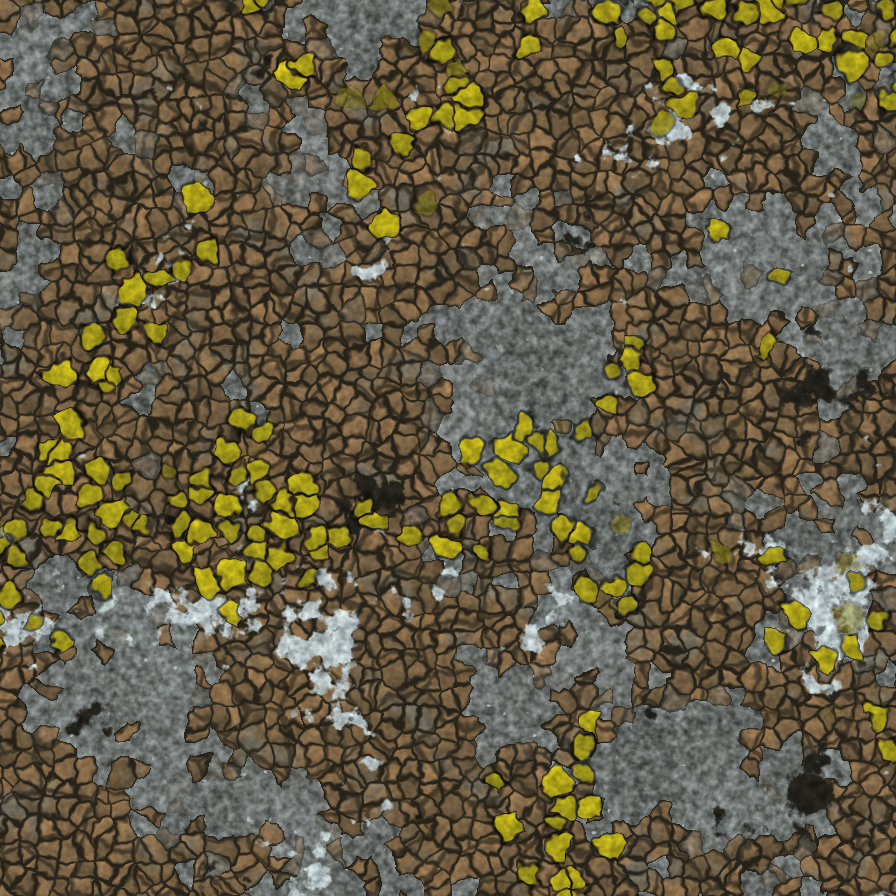
A WebGL 1 fragment shader for this texture:

```glsl
precision highp float;
uniform vec2 u_resolution;

vec2 hash2(vec2 p) {
  vec3 q = fract(p.xyx * vec3(0.1031, 0.1030, 0.0973));
  q += dot(q, q.yzx + 33.33);
  return fract((q.xx + q.yz) * q.zy);
}

float corner(vec2 cell, vec2 offset) {
  float angle = 6.2832 * hash2(cell).x;
  return dot(vec2(cos(angle), sin(angle)), offset);
}

// Gradient noise, roughly -1 to 1
float noise(vec2 p) {
  vec2 i = floor(p), f = p - i;
  vec2 u = f * f * f * (f * (f * 6.0 - 15.0) + 10.0);
  vec2 e = vec2(0.0, 1.0);
  float low = mix(corner(i, f), corner(i + e.yx, f - e.yx), u.x);
  float high = mix(corner(i + e.xy, f - e.xy), corner(i + 1.0, f - 1.0), u.x);
  return 1.4 * mix(low, high, u.y);
}

float fbm(vec2 p) {
  float sum = 0.0, weight = 0.5;
  for (int i = 0; i < 4; i++) {
    sum += weight * noise(p);
    p = mat2(1.6, 1.2, -1.2, 1.6) * p + 17.3;
    weight *= 0.5;
  }
  return sum;
}

// Voronoi cells: distance to the border, then the centre
vec3 cells(vec2 p) {
  vec2 base = floor(p), nearest = vec2(8.0), second = vec2(8.0);
  for (int y = -1; y <= 1; y++) {
    for (int x = -1; x <= 1; x++) {
      vec2 cell = base + vec2(float(x), float(y));
      vec2 d = cell + 0.08 + 0.84 * hash2(cell) - p;
      if (dot(d, d) < dot(nearest, nearest)) {
        second = nearest;
        nearest = d;
      } else if (dot(d, d) < dot(second, second)) {
        second = d;
      }
    }
  }
  return vec3(dot(0.5 * (nearest + second), normalize(second - nearest)), p + nearest);
}

void main() {
  vec2 uv = gl_FragCoord.xy / min(u_resolution.x, u_resolution.y);
  vec2 warped = uv + 0.007 * vec2(noise(uv * 36.0), noise(uv * 36.0 + 57.0))
                   + 0.003 * vec2(noise(uv * 105.0), noise(uv * 105.0 + 31.0));
  float grain = fbm(uv * 85.0 + 9.0);
  float fine = noise(uv * 185.0);

  // Bare granular rock
  vec3 color = mix(vec3(0.22, 0.23, 0.21), vec3(0.62, 0.65, 0.65),
                   clamp(0.5 + 0.8 * grain + 0.22 * fine + 0.3 * fbm(uv * 9.0), 0.0, 1.0));
  color = mix(color, vec3(0.70, 0.73, 0.73), smoothstep(0.6, 0.85, noise(uv * 120.0 + 70.0)));

  // Brown areoles, grouped into larger rosettes
  const float brownScale = 47.0;
  vec3 areole = cells(warped * brownScale);
  vec3 rosette = cells(warped * 19.0 + 40.0);
  vec2 tint = hash2(floor(areole.yz * 16.0));
  vec2 slope = warped * brownScale - areole.yz;
  float cover = fbm(areole.yz / brownScale * 4.0 + 3.0) + 0.3 * (tint.x - 0.5);
  float brown = smoothstep(-0.17, -0.11, cover);
  float crackWidth = 0.02 + 0.07 * max(0.0, 0.5 + noise(uv * 22.0));
  float plate = smoothstep(crackWidth - 0.04, crackWidth + 0.13, areole.x);
  plate *= mix(0.35, 1.0, smoothstep(0.01, 0.09, rosette.x));
  vec3 brownTop = mix(vec3(0.41, 0.34, 0.24), vec3(0.56, 0.44, 0.30), tint.y);
  brownTop = mix(brownTop, vec3(0.43, 0.42, 0.37), smoothstep(0.05, 0.5, fbm(uv * 16.0 + 80.0)));
  brownTop *= 1.0 + 0.16 * dot(slope, vec2(-0.4, 0.9)) + 0.35 * grain + 0.10 * fine;
  color = mix(color, mix(vec3(0.15, 0.135, 0.10), brownTop, plate), brown);

  // Black patches and pits
  float soot = fbm(uv * 6.0 + 21.0) + 0.35 * fbm(uv * 42.0 + 5.0);
  color = mix(color, vec3(0.13, 0.125, 0.10) * (1.0 + 0.7 * grain), smoothstep(0.37, 0.46, soot));

  // Crumbly white crust and scattered crumbs
  float crust = fbm(uv * 4.6 + 62.0) + 0.4 * fbm(uv * 38.0 + 14.0);
  float crumbs = noise(uv * 48.0 + 33.0) + 0.5 * noise(uv * 11.0 + 44.0);
  float white = max(smoothstep(0.29, 0.36, crust), smoothstep(0.97, 1.07, crumbs));
  vec3 whiteTop = vec3(0.73, 0.78, 0.79) * (1.0 + 0.5 * grain + 0.10 * fine);
  whiteTop = mix(whiteTop, vec3(0.36, 0.38, 0.37), smoothstep(0.25, 0.5, fbm(uv * 55.0 + 2.0)));
  color = mix(color, whiteTop, 0.95 * white);

  // Yellow lobes in loose colonies, with a dark rim
  const float yellowScale = 33.0;
  vec3 lobe = cells(warped * yellowScale + 90.0);
  vec2 lobeRandom = hash2(floor(lobe.yz * 16.0) + 7.0);
  vec2 lobeSlope = warped * yellowScale + 90.0 - lobe.yz;
  float colony = fbm((lobe.yz - 90.0) / yellowScale * 3.6 + 28.0) + 0.35 * (lobeRandom.x - 0.5);
  float present = smoothstep(0.20, 0.23, colony);
  float radius = 0.36 + 0.28 * lobeRandom.y + 0.14 * noise(uv * 70.0);
  float inside = min(radius - length(lobeSlope), 1.4 * lobe.x);
  color *= 1.0 - 0.55 * present * smoothstep(-0.14, 0.02, inside);
  vec3 yellowTop = mix(vec3(0.56, 0.53, 0.11), vec3(0.72, 0.67, 0.10), lobeRandom.y);
  yellowTop *= 0.98 + 0.18 * dot(lobeSlope, vec2(-0.3, 0.9)) + 0.4 * grain + 0.10 * fine;
  color = mix(color, yellowTop, present * smoothstep(0.02, 0.13, inside));

  gl_FragColor = vec4(clamp(color, 0.0, 1.0), 1.0);
}
```
